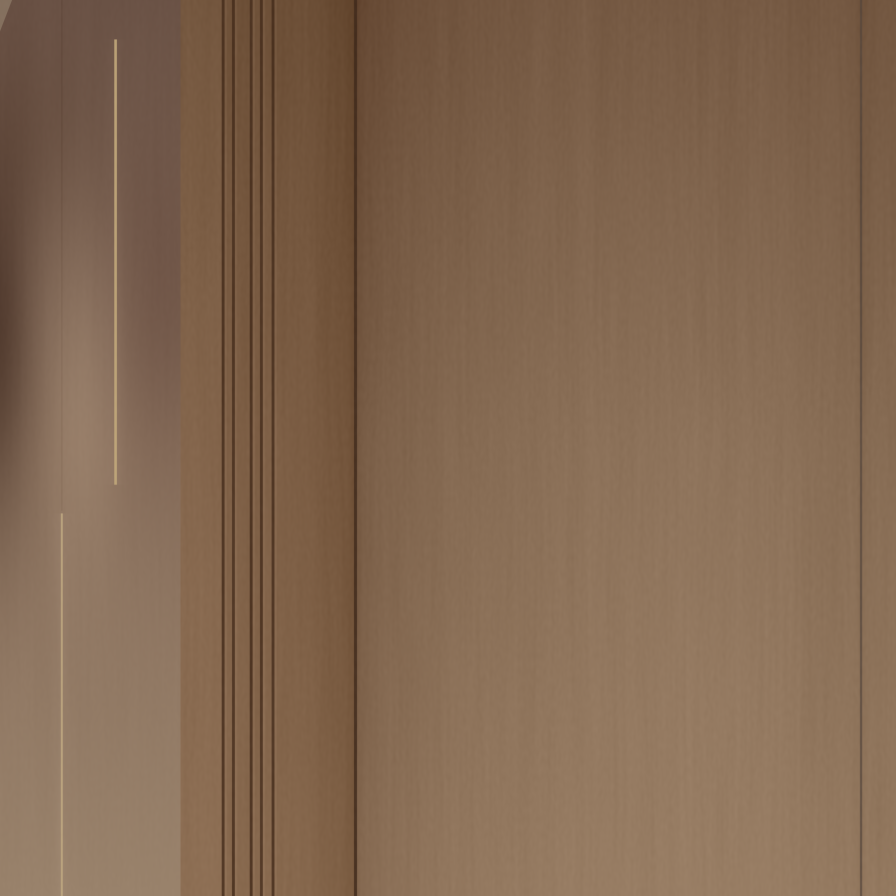
A Shadertoy shader for this texture:

```glsl
// Warm wood wall: a softly lit side panel with two thin light strips, a grooved
// pilaster and a broad veneer panel between fine seams. Vertical colour ramps
// carry the lighting; stretched gradient noise supplies the grain.

vec2 hashGradient(vec2 cell) {
    vec2 h = vec2(dot(cell, vec2(127.1, 311.7)), dot(cell, vec2(269.5, 183.3)));
    return 2.0 * fract(sin(h) * 43758.5) - 1.0;
}

float gradientNoise(vec2 p) {
    vec2 i = floor(p), f = fract(p);
    vec2 u = f * f * f * (f * (f * 6.0 - 15.0) + 10.0);
    float low = mix(dot(hashGradient(i), f),
                    dot(hashGradient(i + vec2(1, 0)), f - vec2(1, 0)), u.x);
    float high = mix(dot(hashGradient(i + vec2(0, 1)), f - vec2(0, 1)),
                     dot(hashGradient(i + vec2(1, 1)), f - vec2(1, 1)), u.x);
    return mix(low, high, u.y);
}

// Three-stop vertical ramp
vec3 ramp(float y, vec3 bottom, vec3 middle, vec3 top) {
    return y < 0.5 ? mix(bottom, middle, y * 2.0) : mix(middle, top, y * 2.0 - 1.0);
}

// Antialiased step and line across one axis
float edge(float at, float x, float px) {
    return smoothstep(at - px, at + px, x);
}

float line(float x, float at, float halfWidth, float px) {
    return 1.0 - smoothstep(halfWidth - px * 0.5, halfWidth + px, abs(x - at));
}

float blob(vec2 p, vec2 center, vec2 radius) {
    vec2 d = (p - center) / radius;
    return exp(-dot(d, d));
}

float woodGrain(vec2 p) {
    float warp = 0.006 * gradientNoise(p * vec2(9.0, 2.5));
    float fibres = gradientNoise(vec2((p.x + warp) * 190.0, p.y * 7.0));
    float bands = gradientNoise(vec2((p.x + warp) * 45.0, p.y * 1.6 + 9.0));
    float pores = gradientNoise(p * vec2(260.0, 110.0));
    return 0.016 * fibres + 0.015 * bands + 0.014 * pores;
}

vec3 sidePanel(vec2 p, float px) {
    vec3 color = ramp(p.y, vec3(0.60, 0.51, 0.42), vec3(0.535, 0.435, 0.36),
                      vec3(0.42, 0.325, 0.275));
    // Pool of light, then the shadows on either side of it
    color += vec3(0.07, 0.07, 0.06) * blob(p, vec2(0.09, 0.56), vec2(0.045, 0.18));
    color -= vec3(0.19, 0.18, 0.16) * blob(p, vec2(-0.01, 0.61), vec2(0.045, 0.20));
    color -= vec3(0.05, 0.055, 0.045) * blob(p, vec2(0.18, 0.66), vec2(0.06, 0.19));
    color -= 0.04 * blob(p, vec2(0.03, 0.85), vec2(0.08, 0.12));
    color -= 0.025 * line(p.x, 0.069, 0.0006, px) * edge(0.43, p.y, px);

    // Light strips with a faint halo
    float upper = edge(0.459, p.y, px) * (1.0 - edge(0.956, p.y, px));
    float lower = 1.0 - edge(0.427, p.y, px);
    float upperHalo = exp(-abs(p.x - 0.129) * 180.0) * upper;
    float lowerHalo = exp(-abs(p.x - 0.069) * 180.0) * lower;
    color += 0.02 * (upperHalo + lowerHalo);
    color = mix(color, vec3(0.76, 0.66, 0.48), 0.9 * line(p.x, 0.129, 0.0012, px) * upper);
    color = mix(color, vec3(0.76, 0.67, 0.51), 0.8 * line(p.x, 0.069, 0.0008, px) * lower);

    // Pale slanted corner
    float corner = edge(0.0, p.y - 0.965 - p.x * 2.6, px * 2.0);
    return mix(color, vec3(0.52, 0.44, 0.37), corner);
}

vec3 pilaster(vec2 p, float px) {
    vec3 color = ramp(p.y, vec3(0.53, 0.41, 0.305), vec3(0.49, 0.37, 0.27),
                      vec3(0.43, 0.315, 0.22));
    color += 0.025 * (1.0 - edge(0.248, p.x, px));
    color -= 0.035 * smoothstep(0.32, 0.396, p.x);

    // Five grooves, unevenly spaced, each with a lit lip
    float grooves[5] = float[5](0.249, 0.2605, 0.2803, 0.2917, 0.3047);
    for (int i = 0; i < 5; i++) {
        color += 0.025 * line(p.x, grooves[i] + 0.003, 0.001, px);
        color = mix(color, vec3(0.27, 0.175, 0.11),
                    0.8 * line(p.x, grooves[i], 0.0013, px));
    }
    return color;
}

vec3 mainPanel(vec2 p) {
    vec3 color = ramp(p.y, vec3(0.59, 0.485, 0.385), vec3(0.535, 0.43, 0.335),
                      vec3(0.46, 0.35, 0.262));
    color -= vec3(0.065, 0.07, 0.065) * exp(-(p.x - 0.396) * 11.0);
    color += 0.018 * blob(p, vec2(0.75, 0.45), vec2(0.2, 0.5));
    color -= 0.012 * smoothstep(0.85, 0.96, p.x);
    return color;
}

void mainImage(out vec4 fragColor, in vec2 fragCoord) {
    vec2 p = fragCoord / iResolution.xy;
    float px = 1.0 / iResolution.x;

    // Panels from left to right
    vec3 color = sidePanel(p, px);
    color = mix(color, pilaster(p, px), edge(0.2015, p.x, px));
    color = mix(color, mainPanel(p), edge(0.3965, p.x, px));

    // Seams with soft contact shadows
    color -= 0.035 * exp(-abs(p.x - 0.3965) * 180.0);
    color = mix(color, vec3(0.25, 0.165, 0.11), 0.8 * line(p.x, 0.3968, 0.0014, px));
    color -= 0.02 * exp(-abs(p.x - 0.961) * 250.0);
    color = mix(color, vec3(0.34, 0.28, 0.24), 0.7 * line(p.x, 0.961, 0.001, px));

    // Grain is fainter on the side panel
    color += woodGrain(p) * mix(0.5, 1.0, edge(0.2015, p.x, px));
    fragColor = vec4(clamp(color, 0.0, 1.0), 1.0);
}
```
